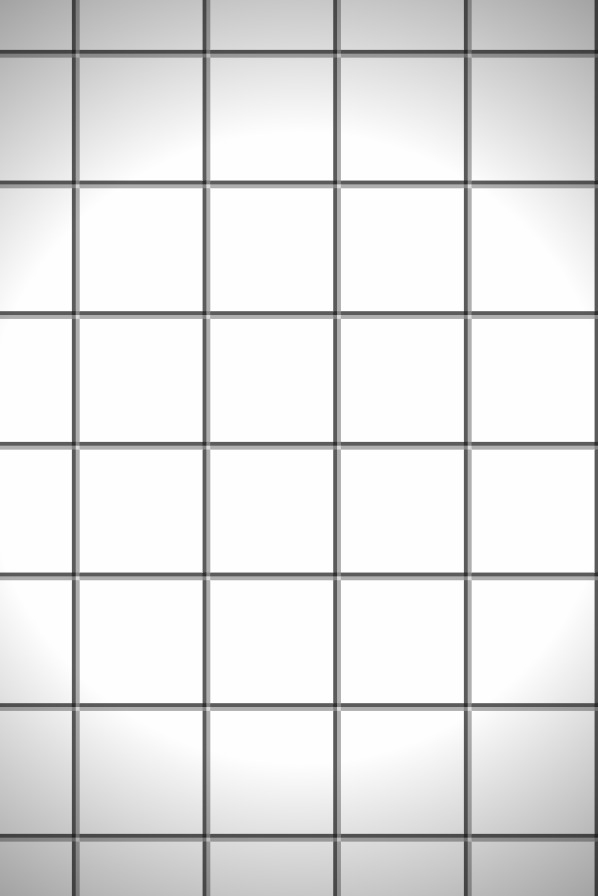
Give the GLSL for this pattern, as a Shadertoy shader.

```glsl
// White square wall tiles with bevelled grey joints and a soft round vignette.
#define TILE 0.14583                  // tile pitch, in canvas heights
#define ORIGIN vec2(0.0845, 0.0651)   // one joint crossing
#define HALF_JOINT 0.0043             // width of each bevel side
#define TILE_WHITE 0.996
#define JOINT_GREY 0.52
#define BEVEL 0.165                   // shade offset of the two sides
#define GLOW_RADIUS 0.352             // fully lit disc
#define FALLOFF 1.45                  // darkening per canvas height

// Signed distance to the nearest joint centre on each axis.
vec2 jointOffset(vec2 p) {
    return mod(p - ORIGIN + 0.5 * TILE, TILE) - 0.5 * TILE;
}

// Antialiased step from 0 to 1 at zero.
vec2 softStep(vec2 d, float pixel) {
    return clamp(d / pixel + 0.5, 0.0, 1.0);
}

void mainImage(out vec4 fragColor, in vec2 fragCoord) {
    float pixel = 1.0 / iResolution.y;
    vec2 p = fragCoord * pixel;

    // Joints: dark on the left and upper sides, light on the others.
    vec2 d = jointOffset(p) * vec2(1.0, -1.0);
    vec2 cover = softStep(HALF_JOINT - abs(d), pixel);
    vec2 side = (2.0 * softStep(d, pixel) - 1.0) * cover;
    float joint = JOINT_GREY + BEVEL * (side.x + side.y);
    float shade = mix(TILE_WHITE, joint, max(cover.x, cover.y));

    // Vignette: flat in the middle, linear fade towards the corners.
    vec2 center = 0.5 * iResolution.xy * pixel;
    float glow = 1.0 - FALLOFF * max(length(p - center) - GLOW_RADIUS, 0.0);

    fragColor = vec4(vec3(shade * glow), 1.0);
}
```
